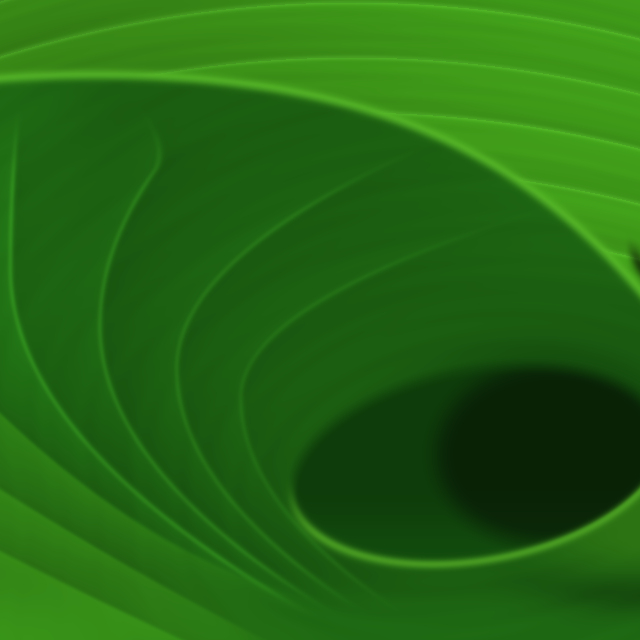
Give the GLSL for this background, as a three.js fragment shader.

```glsl
// Draws a rolled green leaf: bright outer blade, veined inner funnel, dark oval hollow.
#define LEAF_WALL vec3(0.105, 0.365, 0.065)
#define LEAF_BRIGHT vec3(0.245, 0.60, 0.095)
#define RIM_COLOR vec3(0.34, 0.72, 0.16)
#define HOLLOW_COLOR vec3(0.055, 0.235, 0.04)
#define DEEP_COLOR vec3(0.035, 0.135, 0.025)
#define HOLLOW_CENTER vec2(0.747, 0.275)
#define HOLLOW_RADII vec2(0.289, 0.149)
#define HOLLOW_SHEAR 0.13
#define RIM_WIDTH 0.0085
#define VEIN_WIDTH 0.0045
#define GRAIN 0.022

varying vec2 vUv;

float bump(float d, float width) {
  return exp(-d * d / (width * width));
}

// Signed distance to the curled upper rim, positive on the outer blade
float rimDistance(vec2 p) {
  float t = p.x - 0.15;
  float y = 0.883 - t * t * (0.25 + 0.30 * t * t);
  float slope = 0.5 * t + 1.2 * t * t * t;
  return (p.y - y) / sqrt(1.0 + slope * slope);
}

// Signed distance to a sheared ellipse, given its local coordinates
float ellipseDistance(vec2 q, vec2 r) {
  float h = length(q / r);
  return (h - 1.0) * h / max(length(q / (r * r)), 0.001);
}

// Fine irregular fibres across a coordinate
float fibres(float w, float along) {
  return sin(w * 190.0 + 2.0 * sin(along * 5.0)) * 0.5
       + sin(w * 317.0 + 1.7 * sin(along * 9.0)) * 0.3
       + sin(w * 83.0 + along * 3.0) * 0.4;
}

vec3 outerBlade(vec2 p) {
  vec3 col = LEAF_BRIGHT * (0.90 + 0.16 * smoothstep(0.0, 0.9, p.x));
  float w = 1.0 - p.y - 0.28 * (p.x - 0.55) * (p.x - 0.55);
  float band = mod(w - 0.004, 0.086);
  float line = bump(min(band, 0.086 - band), 0.004);
  col *= 1.0 - 0.10 * band / 0.086 + GRAIN * fibres(w, p.x);
  return col + vec3(0.055, 0.075, 0.045) * line;
}

vec3 innerWall(vec2 p, float hollow) {
  vec3 col = LEAF_WALL;
  col *= 1.0 + 0.12 * smoothstep(0.2, 0.0, p.x) + 0.10 * bump(p.x - 0.95, 0.25) * smoothstep(0.45, 0.7, p.y);
  col *= 1.0 + GRAIN * fibres(hollow * 0.7, p.x + p.y);

  // Veins sweeping around the funnel
  for (int i = 0; i < 4; i++) {
    float n = float(i);
    float dy = p.y - (0.58 - 0.10 * n + 0.011 * n * n);
    float bend = dy > 0.0 ? 0.2 + n + 0.25 * n * n : 1.6 + 0.2 * n;
    float x = 0.016 + 0.15 * n - 0.01 * n * n + bend * dy * dy;
    // The second vein hooks back under the rim
    if (i == 1) x -= 4.5 * pow(max(p.y - 0.735, 0.0), 1.6);
    float slope = 2.0 * bend * dy;
    float d = (p.x - x) / sqrt(1.0 + slope * slope);
    float top = 0.84 - 0.025 * n * (n - 1.0);
    float fade = (1.0 - smoothstep(top - 0.14, top, p.y)) * smoothstep(0.03, 0.13, p.y);
    fade *= 1.0 - 0.17 * n;
    col += vec3(0.06, 0.13, 0.035) * bump(d, VEIN_WIDTH) * fade;
    col *= 1.0 - 0.10 * fade * smoothstep(0.0, 0.012, d) * exp(-max(d, 0.0) / 0.05);
    col *= 1.0 + 0.13 * fade * smoothstep(0.0, -0.01, d) * exp(min(d, 0.0) / 0.04);
  }

  // Overlapping bright folds at the lower left
  float corner = 1.0 - smoothstep(0.0, 0.46, p.x * 0.8 + p.y);
  col = mix(col, LEAF_BRIGHT * 0.92, 0.72 * corner);
  for (int j = 0; j < 3; j++) {
    float n = float(j);
    float start = 0.355 - 0.13 * n + 0.011 * n * n;
    float slope = 0.95 - 0.42 * n + 0.10 * n * n;
    float curve = 0.73 / (1.0 + 4.0 * n);
    float d = (p.y - start + slope * p.x - curve * p.x * p.x) / sqrt(1.0 + slope * slope);
    float fade = 1.0 - smoothstep(0.12, 0.52, p.x);
    float fold = smoothstep(0.003, -0.005, d) * exp(min(d, 0.0) / 0.045);
    col = mix(col, LEAF_BRIGHT, 0.48 * fold * fade);
    col *= 1.0 - 0.14 * fade * smoothstep(-0.003, 0.006, d) * exp(-max(d, 0.0) / 0.03);
  }

  // Lit lower right side with a dark crease
  float crease = p.y - 0.07 - 0.35 * (p.x - 1.0) * (p.x - 1.0);
  float right = smoothstep(0.72, 1.0, p.x);
  col = mix(col, LEAF_BRIGHT * 0.82, 0.70 * right * smoothstep(0.0, 0.09, crease) * smoothstep(0.32, 0.22, p.y));
  col *= 1.0 - 0.22 * right * bump(crease, 0.03);
  return col * (1.0 + 0.12 * smoothstep(0.12, 0.0, p.y));
}

void main() {
  vec2 p = vUv;
  float rim = rimDistance(p);
  vec2 q = p - HOLLOW_CENTER;
  q.y -= HOLLOW_SHEAR * q.x;
  float hollow = ellipseDistance(q, HOLLOW_RADII);
  float upper = smoothstep(-0.05, 0.05, q.y);

  // Funnel wall with shade above the opening
  vec3 col = innerWall(p, hollow);
  float shade = exp(-max(hollow, 0.0) / 0.035) * upper * smoothstep(0.5, 0.9, p.x);
  col = mix(col, HOLLOW_COLOR, 0.65 * shade);

  // Hollow and its deeper core
  float core = ellipseDistance(p - vec2(0.865, 0.29), vec2(0.19, 0.15));
  vec3 inside = mix(HOLLOW_COLOR, DEEP_COLOR, smoothstep(0.02, -0.035, core));
  inside *= 1.0 + 0.25 * smoothstep(0.24, 0.12, p.y);
  float soft = mix(0.004, 0.016, upper);
  col = mix(col, inside, smoothstep(soft, -soft, hollow));
  float lip = bump(hollow - 0.003, 0.0075) * smoothstep(0.025, -0.09, q.y);
  col = mix(col, RIM_COLOR * 0.88, 0.85 * lip);

  // Outer blade and glowing rim
  col = mix(col, outerBlade(p), smoothstep(-0.003, 0.003, rim));
  col *= 1.0 - 0.6 * bump(rim - 0.026, 0.012) * smoothstep(0.975, 1.0, p.x);
  col = mix(col, RIM_COLOR, 0.80 * bump(rim, RIM_WIDTH));
  gl_FragColor = vec4(clamp(col, 0.0, 1.0), 1.0);
}
```
